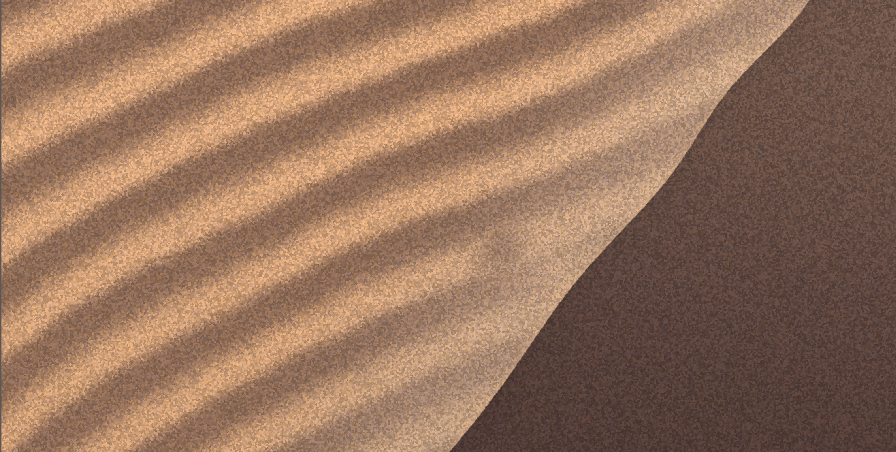
Give the GLSL for this texture, as a Shadertoy shader.

```glsl
// Wind-rippled sand on a sunlit slope, cut by a diagonal ridge into a shaded face.
// Ripples are bands of a bent phase field; the ridge is a wavy line in x(y).
// Cellular noise gives each sand grain its own brightness and tint.

vec2 hash2(vec2 p) {
    vec3 q = fract(p.xyx * vec3(0.1031, 0.1030, 0.0973));
    q += dot(q, q.yzx + 33.33);
    return fract((q.xx + q.yz) * q.zy);
}

// Nearest grain: xy = its random values, z = distance to its centre
vec3 grainCell(vec2 p) {
    vec2 cell = floor(p), local = fract(p);
    vec3 nearest = vec3(0.0, 0.0, 9.0);
    for (int j = -1; j <= 1; j++)
    for (int i = -1; i <= 1; i++) {
        vec2 offset = vec2(i, j);
        vec2 seed = hash2(cell + offset);
        float d = length(offset + seed - local);
        if (d < nearest.z) nearest = vec3(hash2(cell + offset + 57.0), d);
    }
    return nearest;
}

// Slow sideways wander, from layered sines
float wander(vec2 p) {
    return 0.5 * sin(7.0 * p.x + 3.0 * p.y)
         + 0.3 * sin(13.0 * p.x - 8.0 * p.y + 1.3)
         + 0.2 * sin(29.0 * p.x + 17.0 * p.y + 4.0);
}

float ridgeX(float y) {
    float swing = -0.1 + y * (1.3 + 0.9 * y);
    return 0.985 + 0.797 * y + 0.011 * cos(6.2832 * swing);
}

// Whole numbers of the phase lie on the middles of the dark bands
float ripplePhase(vec2 p) {
    float x = p.x;
    float firstBand = 0.44 + x * (-0.665 + x * (0.346 - 0.134 * x));
    float spacing = 0.214 + x * (-0.075 + 0.035 * x);
    return 1.0 + (1.0 - p.y - firstBand) / spacing + 0.06 * wander(p);
}

float spot(vec2 p, vec2 centre, vec2 radius) {
    vec2 q = (p - centre) / radius;
    return exp(-dot(q, q));
}

// Firm upper rim, soft fade down into the next lit back
float rippleShade(vec2 p, float toRidge, float scatter) {
    float w = fract(ripplePhase(p) + scatter + 0.5) - 0.5;
    float shade = smoothstep(-0.40, -0.15, w) * (1.0 - smoothstep(0.04, 0.48, w));
    shade *= mix(0.5, 1.0, smoothstep(0.0, 0.45, toRidge));
    // Where two ripples merge, and the lit hollow beside them
    shade = max(shade, 0.8 * spot(p, vec2(1.11, 0.455), vec2(0.06, 0.075)));
    return shade * (1.0 - 0.8 * spot(p, vec2(1.25, 0.40), vec2(0.09, 0.10)));
}

void mainImage(out vec4 fragColor, in vec2 fragCoord) {
    vec2 p = fragCoord / iResolution.y;
    float aa = 1.0 / iResolution.y;
    vec3 grain = grainCell(p * 240.0);
    float speckle = grain.x - 0.5 + 0.35 * (0.45 - grain.z);
    float toRidge = ridgeX(p.y) - p.x + 0.002 * (grain.y - 0.5);

    // Sunlit slope: warm at left, paler and greyer towards the ridge
    float pale = smoothstep(0.6, 0.0, toRidge);
    vec3 lit = mix(vec3(0.83, 0.635, 0.475), vec3(0.775, 0.63, 0.51), pale);
    lit *= 0.97 + 0.05 * smoothstep(0.0, 0.8, p.y);
    vec3 shadow = mix(vec3(0.55, 0.415, 0.335), vec3(0.57, 0.46, 0.40), pale);
    float shade = rippleShade(p, toRidge, 0.10 * (grain.y - 0.5));
    vec3 slope = mix(lit, shadow, shade);
    slope *= 1.0 + 0.29 * speckle;
    slope += (grain.y - 0.5) * vec3(0.02, 0.0, -0.06);

    // Bright lip along the ridge
    float lip = exp(-max(toRidge, 0.0) * 150.0);
    slope = mix(slope, vec3(0.88, 0.71, 0.55), 0.5 * lip);

    // Shaded face: deepest at the foot, lighter to the upper right
    vec3 face = mix(vec3(0.32, 0.235, 0.215), vec3(0.43, 0.33, 0.285),
                    smoothstep(-0.1, 1.0, p.y + 0.12 * (p.x - 1.5)));
    face *= 1.0 + 0.33 * speckle;
    face += (grain.y - 0.5) * vec3(0.02, 0.0, -0.03);
    face *= 1.0 - 0.08 * exp(-max(-toRidge, 0.0) * 25.0);

    vec3 color = mix(face, slope, smoothstep(-aa, aa, toRidge));

    // Thin grey margin at the left
    color = mix(vec3(0.36, 0.34, 0.33), color, smoothstep(0.002, 0.002 + aa, p.x));
    fragColor = vec4(clamp(color, 0.0, 1.0), 1.0);
}
```
